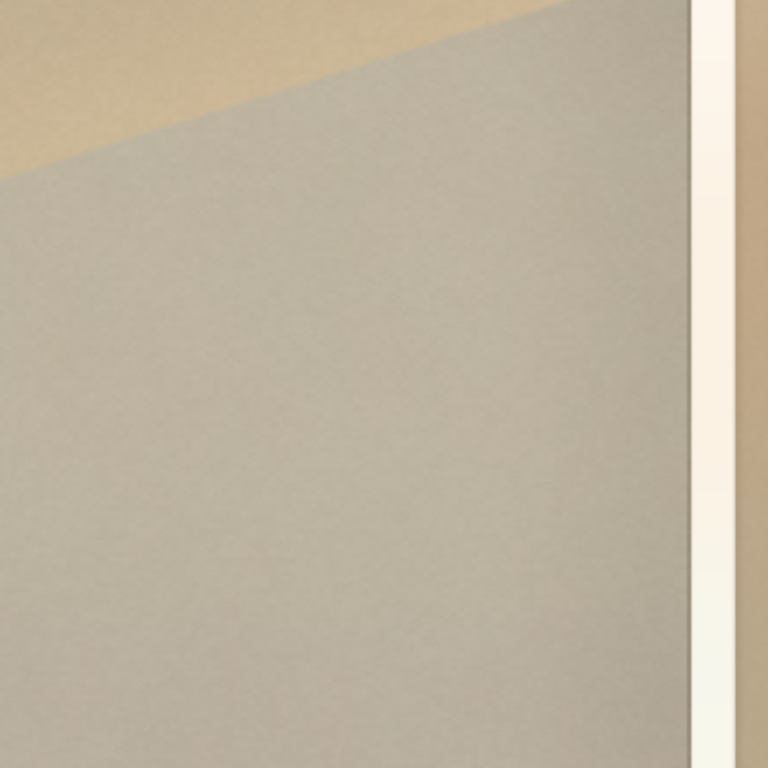
This background is drawn by a three.js fragment shader. Its source:

```glsl
// Draws a softly lit plaster wall with a slanted tan band and a bright upright trim.
varying vec2 vUv;

// Sine-free hash, 0 to 1
float hash(vec2 p) {
  vec3 q = fract(vec3(p.xyx) * 0.1031);
  q += dot(q, q.yzx + 33.33);
  return fract((q.x + q.y) * q.z);
}

float valueNoise(vec2 p) {
  vec2 cell = floor(p);
  vec2 f = fract(p);
  f = f * f * (3.0 - 2.0 * f);
  float low = mix(hash(cell), hash(cell + vec2(1.0, 0.0)), f.x);
  float high = mix(hash(cell + vec2(0.0, 1.0)), hash(cell + vec2(1.0, 1.0)), f.x);
  return mix(low, high, f.y);
}

// Layered noise centred on zero
float plaster(vec2 p) {
  float sum = 0.0;
  float weight = 0.5;
  for (int i = 0; i < 4; i++) {
    sum += weight * (valueNoise(p) - 0.5);
    p = p * 2.03 + vec2(17.3, 9.1);
    weight *= 0.6;
  }
  return sum;
}

// Soft step across an edge
float edge(float d, float blur) {
  return smoothstep(-blur, blur, d);
}

void main() {
  vec2 uv = vUv;

  // Grey wall, dimmer toward the trim and the floor
  vec3 wall = mix(vec3(0.725, 0.687, 0.622), vec3(0.742, 0.704, 0.628), smoothstep(0.0, 0.5, uv.y));
  wall -= vec3(0.032, 0.033, 0.032) * smoothstep(0.62, 0.9, uv.x);
  wall -= 0.012 * smoothstep(0.8, 1.0, uv.y) * smoothstep(0.4, 0.9, uv.x);

  // Tan band above the slanted edge, warmest next to it
  float slant = (uv.y - 0.766 - 0.316 * uv.x) / 1.049;
  vec3 tan1 = mix(vec3(0.795, 0.718, 0.590), vec3(0.765, 0.690, 0.575), smoothstep(0.0, 0.2, slant));
  vec3 color = mix(wall, tan1, edge(slant, 0.005));

  // Fine grain, broad mottling and a faint pink-green drift
  float grain = plaster(uv * vec2(110.0, 130.0));
  float mottle = plaster(uv * 9.0 + 4.0);
  float tint = plaster(uv * vec2(16.0, 11.0) + 31.0);
  color += 0.028 * grain + 0.012 * mottle;
  color += vec3(0.012, -0.006, -0.004) * tint;

  // Tan strip on the far right, shaded beside the trim
  vec3 strip = mix(vec3(0.725, 0.655, 0.540), vec3(0.750, 0.655, 0.532), smoothstep(0.1, 0.7, uv.y));
  strip += vec3(0.02, 0.025, 0.025) * smoothstep(0.8, 1.0, uv.y);
  strip -= 0.045 * (1.0 - smoothstep(0.957, 0.972, uv.x));
  strip += 0.02 * grain;
  color = mix(color, strip, edge(uv.x - 0.93, 0.003));

  // Thin shadow seam left of the trim
  color -= vec3(0.10, 0.10, 0.11) * (1.0 - smoothstep(0.0005, 0.0045, abs(uv.x - 0.897)));

  // Cream trim with a greyed right rim
  vec3 trim = mix(vec3(0.968, 0.967, 0.927), vec3(0.985, 0.948, 0.892), smoothstep(0.05, 0.5, uv.y));
  trim = mix(trim, vec3(0.992, 0.965, 0.925), smoothstep(0.65, 1.0, uv.y));
  trim -= vec3(0.09, 0.09, 0.085) * smoothstep(0.951, 0.958, uv.x);
  trim -= 0.03 * (1.0 - smoothstep(0.900, 0.905, uv.x));
  float inTrim = edge(uv.x - 0.9005, 0.002) * edge(0.9575 - uv.x, 0.002);
  color = mix(color, trim, inTrim);

  gl_FragColor = vec4(color, 1.0);
}
```
